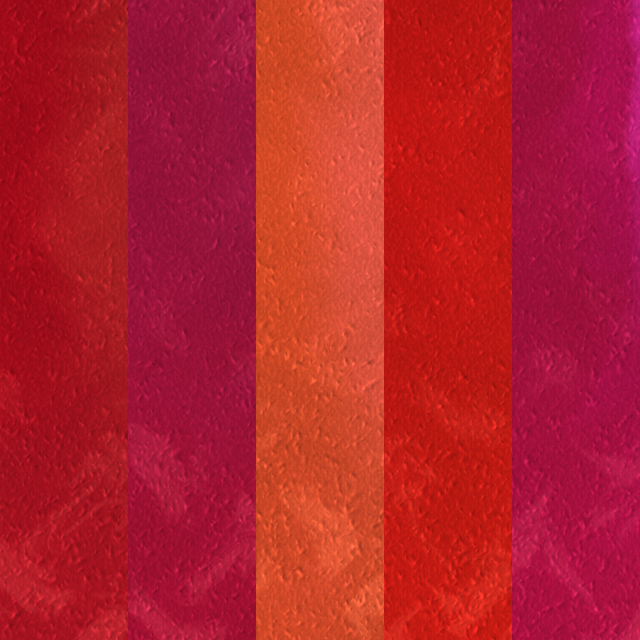
A Shadertoy shader for this texture:

```glsl
const int STRIPES = 5;

// Paint of each stripe: left side, upper right side, foot
const vec3 LEFT[5] = vec3[5](
    vec3(0.61, 0.04, 0.09), vec3(0.59, 0.07, 0.22), vec3(0.81, 0.28, 0.14),
    vec3(0.72, 0.08, 0.07), vec3(0.60, 0.06, 0.22));
const vec3 RIGHT[5] = vec3[5](
    vec3(0.65, 0.12, 0.13), vec3(0.58, 0.08, 0.24), vec3(0.85, 0.32, 0.25),
    vec3(0.73, 0.09, 0.08), vec3(0.64, 0.06, 0.29));
const vec3 FOOT[5] = vec3[5](
    vec3(0.64, 0.07, 0.12), vec3(0.63, 0.06, 0.19), vec3(0.79, 0.27, 0.15),
    vec3(0.75, 0.10, 0.07), vec3(0.66, 0.06, 0.24));

vec3 hash3(vec2 p) {
    vec3 q = fract(p.xyx * vec3(0.1031, 0.1030, 0.0973));
    q += dot(q, q.yzx + 33.33);
    return fract((q.xxy + q.yzz) * q.zyx);
}

// Layered, rotated and warped sines, roughly -1 to 1
float clouds(vec2 p, float seed) {
    float sum = 0.0, weight = 0.5;
    p += seed * vec2(3.7, 5.3);
    for (int i = 0; i < 5; i++) {
        p += 0.7 * sin(p.yx * 1.3 + seed);
        sum += weight * sin(p.x) * sin(p.y + 1.0);
        p = mat2(1.2, 1.5, -1.5, 1.2) * p;
        weight *= 0.6;
    }
    return sum;
}

// Embossed flecks: each cell may hold a tilted bump, lit from the upper left
float flecks(vec2 p, float density, float size) {
    vec2 cell = floor(p);
    float light = 0.0;
    for (int y = -1; y <= 1; y++)
    for (int x = -1; x <= 1; x++) {
        vec2 id = cell + vec2(x, y);
        vec3 rnd = hash3(id + 17.0);
        vec2 d = p - id - rnd.xy;
        float angle = 0.4 + 1.8 * rnd.x;
        vec2 along = vec2(cos(angle), sin(angle));
        vec2 q = vec2(dot(d, along) * 0.55, dot(d, vec2(-along.y, along.x)));
        q /= size * (0.6 + 0.8 * rnd.y);
        float present = smoothstep(rnd.z - 0.03, rnd.z + 0.03, density);
        light += present * dot(q, vec2(-0.5, 0.85)) * exp(-dot(q, q));
    }
    return light;
}

// Base paint of one stripe, u running across it
vec3 paint(int i, float u, float y, float mottle) {
    float side = smoothstep(0.25, 1.0, u + 0.3 * mottle);
    vec3 colour = mix(LEFT[i], RIGHT[i], side);
    return mix(FOOT[i], colour, smoothstep(0.05, 0.65, y + 0.15 * mottle));
}

void mainImage(out vec4 fragColor, in vec2 fragCoord) {
    vec2 p = fragCoord / iResolution.xy;
    float pixel = 0.6 / iResolution.x;
    float count = float(STRIPES);
    float stripe = floor(p.x * count);
    float u = fract(p.x * count);
    float mottle = clouds(p * 9.0, stripe);

    // Stripes, each laid over the one to its left
    vec3 colour = paint(0, p.x * count, p.y, mottle);
    for (int i = 1; i < STRIPES; i++) {
        float edge = p.x - float(i) / count;
        vec3 next = paint(i, edge * count, p.y, mottle);
        colour = mix(colour, next, smoothstep(-pixel, pixel, edge));
    }

    // Scuffs: pale worn patches near the foot and at the right of the top
    float wear = clouds(p * 24.0, stripe + 2.0);
    float low = 1.0 - smoothstep(0.1, 0.6, p.y);
    float topRight = smoothstep(0.75, 1.0, p.y) * smoothstep(0.4, 1.0, u);
    float scuff = smoothstep(0.05, 0.55, wear + 0.15 * low - 0.1);
    colour += vec3(0.05, 0.045, 0.035) * scuff * (0.25 + low + topRight);

    // Bright rim at the far right
    float rim = smoothstep(0.975, 1.0, p.x + 0.012 * wear);
    rim *= smoothstep(0.35, 0.95, p.y);
    colour += vec3(0.10, 0.06, 0.18) * rim;

    // Relief: sparse flecks, a finer crust and a slight grain
    vec2 q = p + stripe * vec2(0.37, 0.73);
    float density = 0.14 + 0.22 * low + 0.20 * topRight + 0.28 * wear;
    float relief = 0.30 * flecks(q * 48.0, density * 0.75, 0.17);
    relief += 0.32 * flecks(q * 95.0, density, 0.24);
    relief += 0.10 * flecks(q * 190.0, 0.85, 0.42);
    float weave = sin(520.0 * (p.x + p.y)) * sin(390.0 * (p.x - 1.6 * p.y));

    float shade = 1.0 + 0.06 * mottle + 0.03 * wear + 0.012 * weave;
    colour = colour * (shade + relief) + 0.22 * max(relief, 0.0);
    fragColor = vec4(clamp(colour, 0.0, 1.0), 1.0);
}
```
